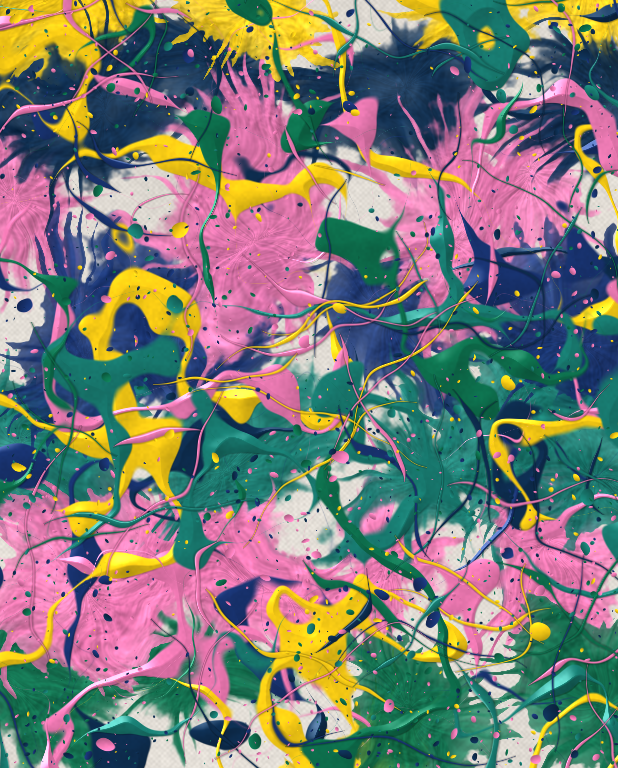
This texture is drawn by a Shadertoy shader. Its source:

```glsl
const vec3 PIGMENT[7] = vec3[7](
    vec3(0.91, 0.46, 0.68), vec3(0.05, 0.17, 0.30), vec3(0.09, 0.46, 0.42),
    vec3(0.95, 0.78, 0.08), vec3(0.09, 0.19, 0.42), vec3(0.05, 0.42, 0.29),
    vec3(0.87, 0.45, 0.66));
const vec2 LIGHT = vec2(-0.6, 0.8);

float hash(vec2 p) {
    vec3 q = fract(vec3(p.xyx) * 0.1031);
    q += dot(q, q.yzx + 33.33);
    return fract((q.x + q.y) * q.z);
}

float noise(vec2 p) {
    vec2 i = floor(p), f = fract(p);
    f = f * f * (3.0 - 2.0 * f);
    return mix(mix(hash(i), hash(i + vec2(1, 0)), f.x),
               mix(hash(i + vec2(0, 1)), hash(i + vec2(1, 1)), f.x), f.y);
}

float fbm(vec2 p, int octaves) {
    float sum = 0.0, amp = 0.5, total = 0.0;
    for (int i = 0; i < octaves; i++) {
        sum += amp * noise(p);
        total += amp;
        amp *= 0.5;
        p = mat2(1.6, 1.2, -1.2, 1.6) * p + 13.7;
    }
    return sum / total;
}

vec2 swirl(vec2 p, float seed) {
    return vec2(fbm(p + seed, 3), fbm(p + seed + 41.0, 3)) - 0.5;
}

mat2 turn(float a) {
    return mat2(cos(a), -sin(a), sin(a), cos(a));
}

// Splashed stains with lobes, radial spikes and dry edges
vec3 stains(vec3 col, vec2 p, float px) {
    vec2 q = p + 0.13 * swirl(p * 7.0, 3.0);
    float grain = fbm(p * 60.0, 3) - 0.5;
    float relief = fbm(q * 38.0, 4) - fbm((q + LIGHT * 0.004) * 38.0, 4);
    for (int i = 0; i < 32; i++) {
        float id = float(i);
        vec2 centre = vec2(0.9, 1.08) * fract(0.3 + id * vec2(0.7549, 0.5698)) - 0.04;
        vec2 d = turn(6.28 * hash(vec2(id, 1))) * (q - centre) * vec2(0.85, 1.2);
        float r = length(d);
        vec2 dir = d / (r + 0.0001);
        float spike = pow(noise(dir * 13.0 + id * 9.0), 4.0);
        float size = mix(0.075, 0.13, hash(vec2(id, 2)));
        float edge = size * (0.65 + 0.55 * noise(dir * 2.5 + id * 17.0) + 0.8 * spike) - r;
        float soft = mix(0.003, 0.035, pow(hash(vec2(id, 3)), 2.0));
        float cover = smoothstep(-px, soft + px, edge + 0.045 * grain);
        float streak = noise(dir * 16.0 + r * 25.0 + id) - 0.5;
        vec3 paint = PIGMENT[i % 7] * (1.0 + 0.22 * streak + 0.9 * relief);
        paint += 0.10 * smoothstep(0.5, 0.8, fbm(q * 14.0 + id, 3)) + 0.12 * relief;
        col = mix(col, paint, cover * (0.97 - 0.2 * smoothstep(0.05, 0.0, edge)));
    }
    return col;
}

// Height of a branching pour of paint; positive inside
float web(vec2 p, float seed) {
    vec2 q = p + 0.09 * swirl(p * 8.0, seed);
    float ridge = abs(fbm(q * 5.5 + seed, 2) - 0.5) / 7.0;
    float patches = smoothstep(0.42, 0.72, noise(p * 6.0 + seed + 7.0));
    float girth = 0.0018 + 0.013 * pow(noise(p * 19.0 + seed), 3.0);
    return girth * patches - ridge - 0.0003;
}

vec3 webs(vec3 col, vec2 p, float px) {
    for (int i = 0; i < 7; i++) {
        float seed = float(i) * 23.0 + 5.0;
        float h = web(p, seed), lit = web(p + LIGHT * 0.003, seed);
        float slope = clamp((h - lit) / 0.003, -1.0, 1.0);
        col *= 1.0 - 0.3 * smoothstep(0.0, 0.002, lit);
        vec3 paint = PIGMENT[(i * 3 + 1) % 7] * (1.0 + 0.3 * slope);
        paint += 0.3 * smoothstep(0.35, 0.9, slope);
        col = mix(col, paint, smoothstep(-px, px, h * 1.5));
    }
    return col;
}

// Flung strands: bent, tapering, beaded lines with a glossy side
vec3 strands(vec3 col, vec2 p, float px) {
    vec2 q = p + 0.10 * swirl(p * 6.0, 60.0);
    for (int i = 0; i < 84; i++) {
        float id = float(i), a = 6.28 * hash(vec2(id, 11));
        vec2 centre = vec2(hash(vec2(id, 12)), hash(vec2(id, 13))) * vec2(0.85, 1.05);
        vec2 d = turn(a) * (q - centre);
        float x = d.x / mix(0.04, 0.17, hash(vec2(id, 14)));
        float y = d.y + 0.09 * (hash(vec2(id, 15)) - 0.5) * x * x
                + 0.009 * sin(d.x * 38.0 + id);
        float bead = pow(noise(vec2(d.x * 24.0, id * 7.0)), 3.0);
        float w = (0.0011 + 0.011 * bead * hash(vec2(id, 16))) * max(0.0, 1.0 - x * x);
        float side = y / (w + 0.0005) * dot(LIGHT, vec2(0, 1) * turn(a));
        float inside = step(abs(x), 1.0);
        col *= 1.0 - 0.25 * inside * smoothstep(w + 0.003, w, abs(y));
        vec3 paint = PIGMENT[(i * 3) % 7] * (1.0 + 0.25 * clamp(side, -1.0, 1.0));
        paint += 0.25 * smoothstep(0.25, 0.0, abs(side - 0.5)) * smoothstep(0.001, 0.003, w);
        col = mix(col, paint, inside * smoothstep(-px, px, w - abs(y)));
    }
    return col;
}

// Fine droplets at three scales
vec3 droplets(vec3 col, vec2 p, float px) {
    for (int i = 0; i < 3; i++) {
        float cells = 19.0 * exp2(float(i));
        vec2 q = (p + 0.012 * swirl(p * 30.0, 9.0)) * cells + float(i) * 57.0;
        vec2 id = floor(q);
        vec2 d = fract(q) - 0.3 - 0.4 * vec2(hash(id + 3.0), hash(id + 8.0));
        d = turn(6.28 * hash(id + 21.0)) * d * vec2(1.0, 1.0 + hash(id + 5.0));
        float radius = mix(0.06, 0.25, pow(hash(id + 15.0), 2.0));
        float present = step(hash(id + 31.0), 0.75 * noise(p * 9.0 + 4.0));
        vec3 paint = PIGMENT[int(7.0 * hash(id + 44.0))];
        paint *= 1.0 + 0.25 * dot(d, LIGHT) / radius;
        col = mix(col, paint, present * smoothstep(-px, px, (radius - length(d)) / cells));
    }
    return col;
}

void mainImage(out vec4 fragColor, in vec2 fragCoord) {
    vec2 p = fragCoord / iResolution.y;
    float px = 0.8 / iResolution.y;
    float weave = sin(p.x * 900.0) * sin(p.y * 900.0);
    vec3 col = vec3(0.88, 0.86, 0.83) + 0.02 * weave + 0.06 * (fbm(p * 5.0, 3) - 0.5);
    col = stains(col, p, px);
    col = webs(col, p, px);
    col = strands(col, p, px);
    col = droplets(col, p, px);
    col *= 0.97 + 0.06 * noise(p * 260.0);
    fragColor = vec4(clamp(col, 0.0, 1.0), 1.0);
}
```
